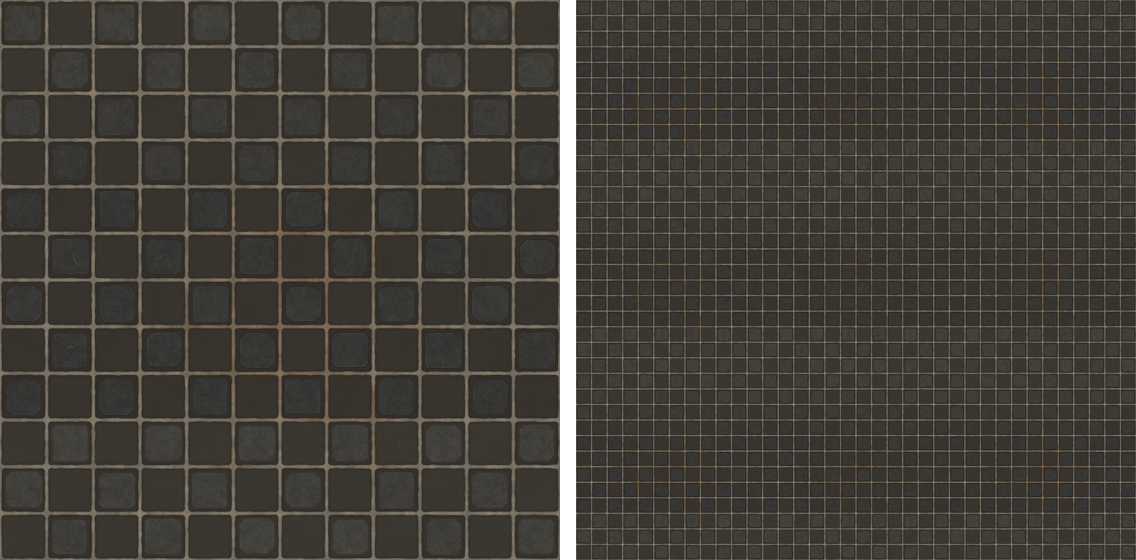
Left, the tile; right, the same tile 3 across and 3 down.
Give the GLSL for this texture, as a Shadertoy shader.

```glsl
// Dark mosaic of 12 by 12 rounded tiles in pale, partly rusty grout.
// Plain tiles alternate with tiles holding a grainy panel with cut corners.
// Distance functions give the shapes; hashes and wrapping noise give the wear.

const float TILES = 12.0;
const float TILE_HALF = 0.462;
const float TILE_RADIUS = 0.065;

const vec3 PLAIN_DARK = vec3(0.214, 0.196, 0.174);
const vec3 PLAIN_LIGHT = vec3(0.226, 0.214, 0.190);
const vec3 PANEL_DARK = vec3(0.212, 0.210, 0.202);
const vec3 PANEL_LIGHT = vec3(0.262, 0.254, 0.232);
const vec3 GROUT_GREY = vec3(0.475, 0.440, 0.385);
const vec3 GROUT_RUST = vec3(0.455, 0.375, 0.285);
const vec3 SCRATCH = vec3(0.42, 0.36, 0.28);

float hash(vec2 p) {
    vec3 q = fract(p.xyx * vec3(0.1031, 0.1030, 0.0973));
    q += dot(q, q.yzx + 33.33);
    return fract((q.x + q.y) * q.z);
}

// Value noise over the unit square, wrapping after a whole number of cells
float noise(vec2 uv, float period) {
    vec2 p = uv * period;
    vec2 i = floor(p), f = fract(p);
    f = f * f * (3.0 - 2.0 * f);
    vec2 a = mod(i, period), b = mod(i + 1.0, period);
    return mix(mix(hash(a), hash(vec2(b.x, a.y)), f.x),
               mix(hash(vec2(a.x, b.y)), hash(b), f.x), f.y);
}

float roundedBox(vec2 p, vec2 halfSize, float radius) {
    vec2 d = abs(p) - halfSize + radius;
    return length(max(d, 0.0)) + min(max(d.x, d.y), 0.0) - radius;
}

float cutBox(vec2 p, vec2 halfSize, float cut) {
    vec2 d = abs(p) - halfSize;
    return max(roundedBox(p, halfSize, 0.03), (d.x + d.y + cut) * 0.7071);
}

// Coverage of a shape with an edge of the given softness
float fill(float d, float soft) {
    return 1.0 - smoothstep(-soft, soft, d);
}

// Short curved scratch, turned and placed by the seed
float scratchMask(vec2 p, vec2 seed, float soft) {
    float angle = 6.2832 * hash(seed + 41.0);
    vec2 dir = vec2(cos(angle), sin(angle));
    vec2 q = p - 0.22 * (vec2(hash(seed + 53.0), hash(seed + 67.0)) - 0.5);
    q = vec2(dot(q, dir), dot(q, vec2(-dir.y, dir.x)));
    float len = mix(0.06, 0.17, hash(seed + 71.0));
    float d = max(abs(q.y - 2.0 * q.x * q.x) - 0.006, abs(q.x) - len);
    return fill(d, soft);
}

vec3 groutColor(vec2 uv, float grain) {
    vec2 center = 0.5 - 0.5 * cos(6.2832 * (uv - vec2(0.02, -0.07)));
    float rust = smoothstep(0.3, 0.9, center.x * center.y + 0.5 * (noise(uv, 18.0) - 0.5));
    vec3 color = mix(GROUT_GREY, GROUT_RUST, 0.75 * rust);
    return color * (0.80 + 0.22 * grain + 0.20 * noise(uv, 48.0));
}

vec3 tileColor(vec2 uv, vec2 p, vec2 id, float edge, float grain, float soft) {
    // Lower rows are palest; the upper ones fade towards pale
    float pale = id.y < 3.0 ? 0.85 : 0.7 * smoothstep(6.5, 11.0, id.y);
    pale = clamp(pale + 0.35 * (hash(id + 5.0) - 0.5), 0.0, 1.0);
    vec3 color = mix(PLAIN_DARK, PLAIN_LIGHT, pale);
    color *= 0.97 + 0.04 * grain + 0.03 * noise(uv, 36.0);

    // Panel with a dark surround and a fine worn outline
    if (mod(id.x + id.y, 2.0) > 0.5) {
        vec2 shift = 0.035 * (vec2(hash(id + 11.0), hash(id + 17.0)) - 0.5);
        vec2 size = 0.385 + 0.03 * (vec2(hash(id + 23.0), hash(id + 29.0)) - 0.5);
        float d = cutBox(p - shift, size, mix(0.05, 0.15, hash(id + 31.0)));
        float wear = noise(uv, 72.0);
        vec3 panel = mix(PANEL_DARK, PANEL_LIGHT, pale);
        panel *= 0.84 + 0.22 * grain + 0.10 * wear;
        color = mix(color * 0.93, panel, fill(d, soft + 0.02 * pale));
        float crisp = mix(0.3, 1.0, hash(id + 37.0)) * (1.0 - 0.6 * pale);
        color *= 1.0 - 0.28 * crisp * fill(abs(d) - 0.008, soft);
        color += 0.07 * crisp * wear * fill(abs(d + 0.02) - 0.005, soft);
    }

    // Shaded rim and rare scratches
    color *= 1.0 - 0.14 * smoothstep(-0.06, 0.0, edge);
    float scratched = step(0.93, hash(id + 83.0)) * noise(uv, 96.0);
    return mix(color, SCRATCH, scratched * scratchMask(p, id, soft));
}

void mainImage(out vec4 fragColor, in vec2 fragCoord) {
    vec2 uv = fragCoord / iResolution.xy;
    vec2 id = floor(uv * TILES);
    vec2 p = fract(uv * TILES) - 0.5;
    float soft = 0.75 * TILES / min(iResolution.x, iResolution.y);
    float grain = 0.6 * noise(uv, 384.0) + 0.4 * noise(uv, 190.0);

    // Rounded tile with a slightly ragged edge
    float edge = roundedBox(p, vec2(TILE_HALF), TILE_RADIUS);
    edge += 0.016 * (noise(uv, 110.0) - 0.5);

    vec3 grout = groutColor(uv, grain);
    grout *= mix(0.8, 1.0, smoothstep(0.0, 0.03, edge));
    vec3 tile = tileColor(uv, p, id, edge, grain, soft);
    fragColor = vec4(mix(grout, tile, fill(edge, soft)), 1.0);
}
```
